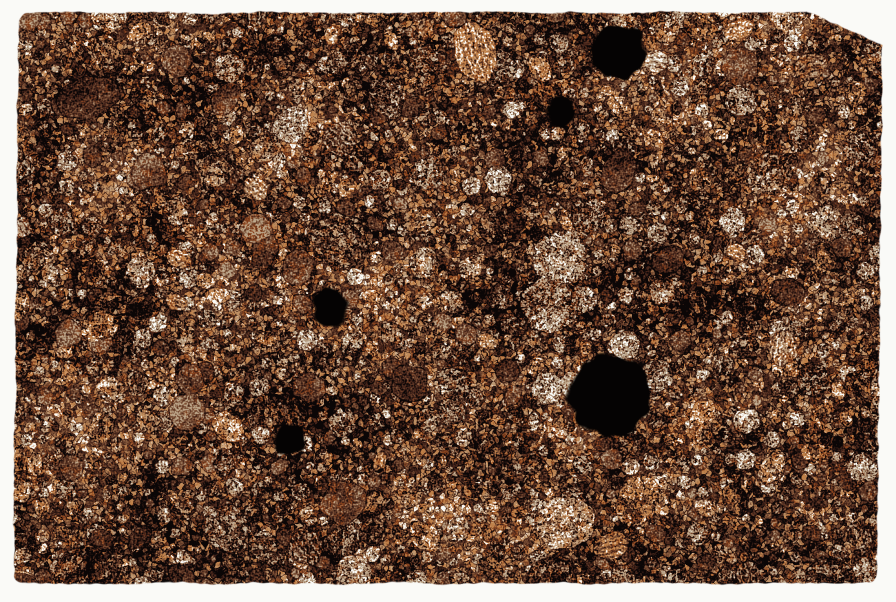
A Shadertoy shader for this texture:

```glsl
const vec3 BLACK = vec3(.045, .025, .025);
const vec3 UMBER = vec3(.27, .14, .10);
const vec3 BROWN = vec3(.47, .30, .20);
const vec3 RUST = vec3(.54, .26, .11);
const vec3 OCHRE = vec3(.75, .50, .28);
const vec3 TAN = vec3(.73, .64, .53);
const vec3 WHITE = vec3(.98, .98, .97);
const float BRIGHTNESS = .06;      // lift of all tones
const float CRYSTAL_SIZE = .0085;  // crystals inside the grains
const float MATRIX_SIZE = .0085;   // specks between the grains
const float BAR_PERIOD = .0085;    // stripes of the barred grains
const float RIM = .0024;           // dark outline of a grain
const float EDGE_ROUGHNESS = .004;
const int SAMPLES = 2;

// Opaque spots: centre and radius
const vec3 SPOTS[5] = vec3[5](
    vec3(1.014, .343, .068), vec3(1.027, .915, .045), vec3(.48, .27, .027),
    vec3(.548, .49, .030), vec3(.93, .814, .024));

vec4 hash4(vec2 p) {
    vec4 a = fract(p.xyxy * vec4(.1031, .1030, .0973, .1099));
    a += dot(a, a.wzxy + 33.33);
    return fract((a.xxyz + a.yzzw) * a.zywx);
}

float cornerSlope(vec2 cell, vec2 offset) {
    float angle = 6.2832 * hash4(cell + 71.).x;
    return dot(vec2(cos(angle), sin(angle)), offset);
}

float gradientNoise(vec2 p) {
    vec2 i = floor(p), f = p - i, e = vec2(1, 0);
    vec2 u = f * f * f * (f * (f * 6. - 15.) + 10.);
    return mix(
        mix(cornerSlope(i, f), cornerSlope(i + e, f - e), u.x),
        mix(cornerSlope(i + e.yx, f - e.yx), cornerSlope(i + 1., f - 1.), u.x), u.y);
}

// Cellular crystals: x = random shade, y = distance to the seam
vec2 crystals(vec2 p) {
    vec2 id = floor(p);
    float nearest = 9., second = 9., shade = 0.;
    for (int k = 0; k < 9; k++) {
        vec2 cell = id + vec2(k % 3, k / 3) - 1.;
        vec4 h = hash4(cell + 13.7);
        float d = length(cell + h.xy - p);
        if (d < nearest) { second = nearest; nearest = d; shade = h.z; }
        else second = min(second, d);
    }
    return vec2(shade, second - nearest);
}

// Paints one size of grains over the surface: x = tone, y = warmth
vec2 grainLayer(vec2 surface, vec2 p, vec2 warp, float fine, float size, float share, float seed) {
    vec2 g = p / size + seed * 7.3, id = floor(g), local = vec2(0);
    float dist = 9.;
    vec4 look = vec4(0);
    for (int k = 0; k < 9; k++) {
        vec2 cell = id + vec2(k % 3, k / 3) - 1.;
        vec4 h = hash4(cell + seed * 31.);
        if (h.w > share) continue;
        vec4 h2 = hash4(cell + seed * 47. + 9.);
        float c = cos(6.2832 * h2.w), s = sin(6.2832 * h2.w);
        vec2 q = mat2(c, s, -s, c) * (g - cell - .25 - .5 * h.xy);
        float d = length(q * vec2(1., 1. + .6 * h2.z * h2.z)) - mix(.25, .47, h.z);
        if (d < dist) { dist = d; local = q; look = h2; }
    }
    dist = size * (dist + .09 * gradientNoise(g * 4.));

    // Crystals, stretched along the grain
    vec2 grid = (local * size + warp) * vec2(mix(.5, 1., look.x), 1.3);
    vec2 crystal = crystals(grid / (CRYSTAL_SIZE * mix(.75, 1.2, look.z)) + 20. * look.xy);
    float seam = 1. - smoothstep(0., .22, crystal.y + .25 * fine);
    float tone = mix(.27, .72, look.x) + .55 * (crystal.x - .5) + .5 * fine - .36 * seam;
    if (look.y < .17)  // dull, fine grained
        tone = .22 + .24 * look.x + .4 * fine + .15 * (crystal.x - .5);
    else if (look.y < .28 && size > .05)  // barred
        tone = mix(tone, .42 + .25 * look.x + .5 * fine
             + .3 * sin(6.2832 * (local.y * size + 1.2 * warp.y) / BAR_PERIOD), .65);
    tone -= .22 * smoothstep(-RIM, 0., dist);

    surface.x *= mix(.5, 1., smoothstep(0., RIM, dist));
    float warmth = look.y < .17 ? .2 : look.z;
    return mix(surface, vec2(tone, warmth), smoothstep(.001, -.001, dist));
}

vec3 toneColour(float tone, float warmth, float rust) {
    vec3 c = mix(BLACK, UMBER, smoothstep(.09, .28, tone));
    c = mix(c, mix(BROWN, RUST, rust), smoothstep(.28, .48, tone));
    c = mix(c, mix(TAN, OCHRE, warmth), smoothstep(.48, .68, tone));
    return mix(c, WHITE, smoothstep(.80, 1.05, tone));
}

vec3 stone(vec2 p) {
    float region = gradientNoise(p * 5. + 3.);
    float fine = gradientNoise(p * 330.) + .6 * gradientNoise(p * 190. + 8.);
    vec2 warp = .006 * vec2(gradientNoise(p * 130.), gradientNoise(p * 130. + 40.));

    // Matrix of specks, then grains from small to large
    vec2 speck = crystals((p + warp) / MATRIX_SIZE);
    float matrixTone = .05 + .72 * speck.x * smoothstep(0., .25, speck.y) + .3 * fine;
    vec2 surface = vec2(matrixTone + .25 * region, .7);
    surface = grainLayer(surface, p, warp, fine, .022, .80, 1.);
    surface = grainLayer(surface, p, warp, fine, .039, .70, 2.);
    surface = grainLayer(surface, p, warp, fine, .066, .52, 3.);
    surface = grainLayer(surface, p, warp, fine, .112, .32, 4.);
    surface.x += BRIGHTNESS + .16 * region + .22 * gradientNoise(p * 17.);

    float stain = gradientNoise(p * 75.);
    float rust = smoothstep(-.1, .4, stain + .5 * gradientNoise(p * 9. + 5.));
    float warmth = smoothstep(.2, .9, surface.y + .5 * stain);
    vec3 c = toneColour(surface.x, warmth, rust);
    for (int k = 0; k < SPOTS.length(); k++) {
        float d = length(p - SPOTS[k].xy) - SPOTS[k].z + .012 * gradientNoise(p * 40.);
        c = mix(c, BLACK * .4, smoothstep(.003, -.003, d));
    }
    return c;
}

// Slightly sheared slab outline with a chipped upper right corner
float slabDistance(vec2 p, float aspect) {
    p.x -= .010 * (p.y - .5);
    vec2 q = abs(p - vec2(.5 * aspect, .505)) - vec2(.5 * aspect - .027, .474) + .015;
    float box = length(max(q, 0.)) + min(max(q.x, q.y), 0.) - .015;
    float chip = dot(p - vec2(aspect - .03, .926), vec2(.394, .919));
    float rough = gradientNoise(p * 13.) + .7 * gradientNoise(p * 60.);
    return max(box, chip) + EDGE_ROUGHNESS * rough;
}

void mainImage(out vec4 fragColor, in vec2 fragCoord) {
    vec3 sum = vec3(0);
    for (int k = 0; k < SAMPLES * SAMPLES; k++) {
        vec2 shift = (vec2(k % SAMPLES, k / SAMPLES) + .5) / float(SAMPLES) - .5;
        vec2 p = (fragCoord + shift) / iResolution.y;
        float d = slabDistance(p, iResolution.x / iResolution.y);
        sum += mix(stone(p), WHITE, smoothstep(-.0015, .0015, d));
    }
    fragColor = vec4(sum / float(SAMPLES * SAMPLES), 1);
}
```
